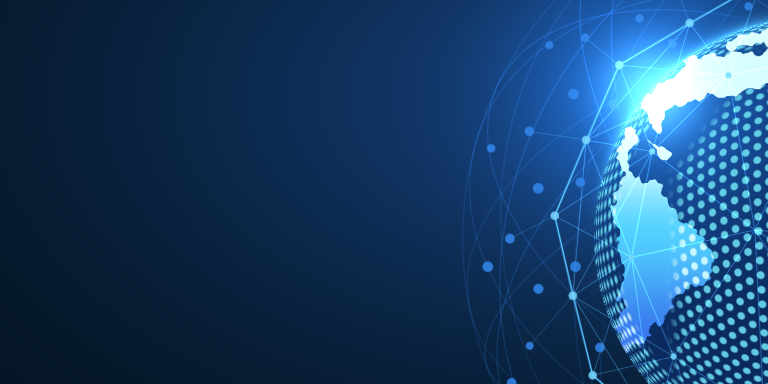
Write a Shadertoy shader that draws this background.

```glsl
// Navy backdrop with a glowing dotted globe at the right, wrapped in a network of nodes and orbits.
#define GLOBE vec2(2.122, 0.380)
#define GLOBE_R 0.575
#define SHELL_R 0.917
#define GLOW_AT vec2(1.70, 0.76)
#define DOT_STEP 0.060
#define DOT_R 0.018
#define TILT 0.5
#define AZURE vec3(0.20, 0.53, 0.93)
#define CYAN vec3(0.42, 0.86, 0.94)
#define ICE vec3(0.84, 0.99, 1.0)

float px; // height of one pixel in canvas units

float hash(vec2 p) { return fract(sin(dot(p, vec2(127.1, 311.7))) * 43758.5453); }

float noise(vec2 p) {
  vec2 i = floor(p), f = fract(p);
  f = f * f * (3.0 - 2.0 * f);
  return mix(mix(hash(i), hash(i + vec2(1, 0)), f.x),
             mix(hash(i + vec2(0, 1)), hash(i + vec2(1, 1)), f.x), f.y);
}

// Soft coverage of a shape from its distance
float fill(float d) { return 1.0 - smoothstep(-px, px, d); }

// Distance to a segment whose radius runs from ra to rb
float taper(vec2 p, vec2 a, vec2 b, float ra, float rb) {
  vec2 ab = b - a;
  float h = clamp(dot(p - a, ab) / dot(ab, ab), 0.0, 1.0);
  return length(p - a - ab * h) - mix(ra, rb, h);
}

float line(vec2 p, vec2 a, vec2 b, float w) { return fill(taper(p, a, b, w, w)); }

// Rings of network nodes around the globe
vec2 polar(float degrees, float r) {
  float a = radians(degrees);
  return GLOBE + r * vec2(cos(a), sin(a));
}
float zigzag(float i) { return mod(i, 2.0) * 2.0 - 1.0; }
vec2 chainNode(float i) { return polar(120.2 + 18.3 * i, 0.664 + 0.016 * zigzag(i)); }
vec2 middleNode(float i) { return polar(128.6 + 10.3 * i, 0.763 + 0.031 * zigzag(i)); }
vec2 outerNode(float i) { return polar(144.0 + 20.5 * i, 0.865 + 0.01 * zigzag(i)); }
vec2 innerNode(float i) { return polar(106.0 + 20.2 * i, 0.628); }
vec2 hubNode(float i) { return polar(118.0 + 34.0 * i, 0.48); }

// Continents as tapered strokes with a ragged coast
float landDistance(vec2 p) {
  vec2 heart = vec2(1.724, 0.336), cape = vec2(1.646, 0.128);
  vec2 plain = vec2(1.823, 0.80), bend = vec2(1.617, 0.604);
  float d = taper(p, vec2(1.667, 0.466), heart, 0.070, 0.105);
  d = min(d, taper(p, heart, cape, 0.105, 0.036));
  d = min(d, taper(p, cape, vec2(1.62, 0.083), 0.036, 0.010));
  d = min(d, taper(p, heart, vec2(1.80, 0.305), 0.10, 0.055));
  d = min(d, taper(p, vec2(1.69, 0.727), plain, 0.020, 0.055));
  d = min(d, taper(p, plain, vec2(2.02, 0.823), 0.055, 0.045));
  d = min(d, taper(p, vec2(1.706, 0.71), vec2(1.713, 0.668), 0.020, 0.009));
  d = min(d, taper(p, vec2(1.90, 0.885), vec2(2.02, 0.905), 0.012, 0.018));
  d = min(d, taper(p, vec2(1.645, 0.648), bend, 0.018, 0.015));
  d = min(d, taper(p, bend, vec2(1.64, 0.537), 0.015, 0.014));
  d = min(d, taper(p, vec2(1.68, 0.64), vec2(1.73, 0.60), 0.008, 0.008));
  return d + (noise(p * 40.0) - 0.5) * 0.026 + (noise(p * 95.0) - 0.5) * 0.014;
}

// Staggered dots along the parallels of the tilted sphere
float globeDots(vec2 q) {
  float z = sqrt(max(1.0 - dot(q, q), 0.0)), c = cos(TILT), s = sin(TILT);
  float angle = asin(clamp(c * q.y - s * q.x, -1.0, 1.0));
  float row = floor(angle / DOT_STEP), lat = (row + 0.5) * DOT_STEP;
  float u = atan(c * q.x + s * q.y, z + 1e-4) * max(cos(lat), 0.1) / DOT_STEP + 0.5 * mod(row, 2.0);
  float d = length(vec2((fract(u) - 0.5) * DOT_STEP, angle - lat)) - DOT_R;
  return fill(d * GLOBE_R * max(z, 0.25));
}

void mainImage(out vec4 fragColor, in vec2 fragCoord) {
  px = 1.0 / iResolution.y;
  vec2 p = fragCoord * px, fromGlobe = p - GLOBE;
  float rim = length(fromGlobe) / GLOBE_R, glow = length(p - GLOW_AT);
  glow *= glow;

  // Backdrop and upper glow
  vec2 g = (p - vec2(1.5, 0.75)) * vec2(0.75, 1.25);
  vec3 col = mix(vec3(0.015, 0.075, 0.13), vec3(0.07, 0.22, 0.42), exp(-1.2 * dot(g, g)));
  col += vec3(0.07, 0.24, 0.46) * exp(-9.0 * glow);

  // Faint orbits on the outer shell
  float orbits = 0.3 * fill(abs(length(fromGlobe) - SHELL_R) - 0.001);
  for (float i = 0.0; i < 11.0; i++) {
    float a = i * 0.83 + 0.2;
    vec2 axes = SHELL_R * vec2(1.0, 0.32 + 0.68 * hash(vec2(i, 4.0)));
    vec2 e = mat2(cos(a), -sin(a), sin(a), cos(a)) * fromGlobe / axes;
    float k = length(e);
    float d = abs(k * (k - 1.0)) / max(length(e / axes), 0.01);
    orbits += fill(d - 0.0012) * (0.25 + 0.3 * hash(vec2(i, 9.0)));
  }
  col += AZURE * orbits * 0.5 * smoothstep(0.95, 1.15, rim);

  // Globe body, land and dots
  vec3 surface = mix(vec3(0.04, 0.16, 0.36), vec3(0.12, 0.40, 0.76), exp(-8.0 * glow));
  float land = fill(landDistance(p));
  vec3 landColor = mix(vec3(0.22, 0.47, 0.93), vec3(0.32, 0.82, 1.0), smoothstep(0.10, 0.42, p.y));
  landColor = mix(landColor, ICE, smoothstep(0.38, 0.62, p.y));
  float coastX = 1.76 + 0.75 * max(p.y - 0.55, 0.0);
  float zone = max(smoothstep(-0.03, 0.03, p.x - coastX), smoothstep(0.89, 0.92, rim));
  float dots = globeDots(fromGlobe / GLOBE_R) * zone * (1.0 - land * step(0.55, p.y));
  surface = mix(surface, landColor, land);
  surface = mix(surface, mix(CYAN, ICE, land), dots * 0.9);
  col = mix(col, surface, fill((rim - 1.0) * GLOBE_R));
  col += CYAN * 0.45 * exp(-abs(rim - 1.0) * 45.0) * smoothstep(0.35, 0.85, p.y);

  // Network links and nodes
  float bright = 0.0, thin = 0.0, blueNodes = 0.0, lightNodes = 0.0;
  vec2 core = GLOBE + vec2(-0.156, 0.021);
  for (float i = -1.0; i < 8.0; i++) {
    vec2 a = chainNode(i), hub = hubNode(i);
    bright += line(p, a, chainNode(i + 1.0), 0.0022);
    thin += line(p, a, chainNode(i + 2.0), 0.0006);
    thin += 0.5 * line(p, a, middleNode(2.0 * i - 1.0), 0.0006);
    thin += line(p, hub, core, 0.0007) + line(p, hub, hubNode(i + 1.0), 0.0007);
    for (float j = 0.0; j < 4.0; j++)
      thin += line(p, a, hubNode(j), 0.0005) * step(abs(i - 2.0 * j), 2.5);
    float d = min(length(p - middleNode(i)), length(p - outerNode(i)));
    d = min(d, length(p - innerNode(i)));
    blueNodes = max(blueNodes, fill(d - 0.010 - 0.004 * hash(vec2(i, 2.0))));
    lightNodes = max(lightNodes, fill(min(length(p - a), length(p - hub) + 0.003) - 0.011));
  }
  col = mix(col, vec3(0.32, 0.73, 0.95), min(bright, 1.0) * 0.75);
  col += vec3(0.30, 0.62, 0.80) * min(thin, 1.4) * 0.55;
  col = mix(col, AZURE, blueNodes * 0.85);
  col = mix(col, vec3(0.45, 0.82, 1.0), lightNodes * 0.9);

  // Bloom on the northern rim
  col += vec3(0.30, 0.55, 0.65) * exp(-70.0 * glow);
  fragColor = vec4(clamp(col, 0.0, 1.0), 1.0);
}
```
